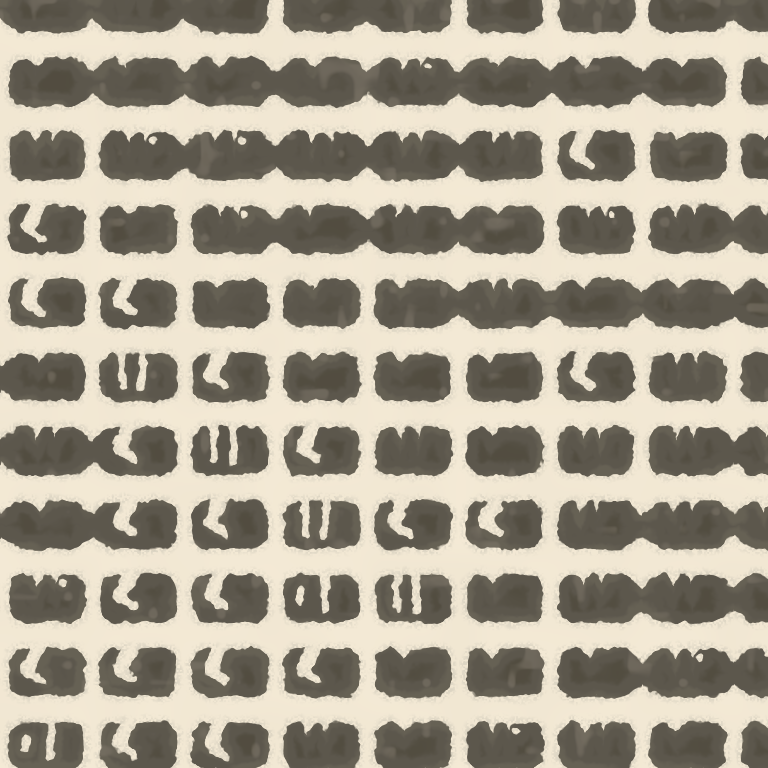
Write a WebGL 2 fragment shader that draws this pattern.

```glsl
#version 300 es
precision highp float;

uniform vec2 u_resolution;
out vec4 fragColor;

float hash(vec2 p) {
  vec3 q = fract(p.xyx * vec3(0.1031, 0.1030, 0.0973));
  q += dot(q, q.yzx + 33.33);
  return fract((q.x + q.y) * q.z);
}

float noise(vec2 p) {
  vec2 i = floor(p), f = fract(p);
  f = f * f * (3.0 - 2.0 * f);
  return mix(mix(hash(i), hash(i + vec2(1, 0)), f.x),
             mix(hash(i + vec2(0, 1)), hash(i + vec2(1, 1)), f.x), f.y);
}

float smoothMin(float a, float b, float k) {
  float h = max(k - abs(a - b), 0.0) / k;
  return min(a, b) - h * h * k * 0.25;
}

float roundBox(vec2 p, vec2 halfSize, float radius) {
  vec2 q = abs(p) - halfSize + radius;
  return length(max(q, 0.0)) + min(max(q.x, q.y), 0.0) - radius;
}

float capsule(vec2 p, vec2 a, vec2 b, float radius) {
  vec2 ab = b - a;
  float t = clamp(dot(p - a, ab) / dot(ab, ab), 0.0, 1.0);
  return length(p - a - ab * t) - radius;
}

float wedge(vec2 p, vec2 tip, float slope) {
  return (abs(p.x - tip.x) - (p.y - tip.y) * slope) / sqrt(1.0 + slope * slope);
}

// Whether a block runs into its right neighbour
bool linked(float c, float r) {
  bool gap = (abs(c - 5.5) < 1.0 && r > 6.0 && r != 9.0)
          || (c == 7.0 && abs(r - 8.5) < 1.0)
          || (r == 10.0 && c > 0.0 && mod(c, 2.0) == 0.0)
          || c + r == 8.0;
  bool upper = r > 5.0 && c >= 16.0 - 2.0 * r && !gap;
  bool right = c > 5.0 && r > 0.0 && r < 5.0 && c - r > 2.0;
  bool left = c < 1.0 && abs(r - 4.0) < 1.5 && c + r < 5.0;
  return upper || right || left;
}

// Whether a block is carved deeply
bool hollow(float c, float r) {
  return (c > 0.0 && c < 5.45 - 1.05 * abs(r - 2.6))
      || (c == 0.0 && abs(r - 3.5) > 2.0 && r < 8.0)
      || (c == 6.0 && r > 2.0 && mod(r, 3.0) == 2.0);
}

// Cut-out of one block
float carving(vec2 p, float c, float r) {
  float seed = hash(vec2(c, r) + 17.0);
  float shift = hash(vec2(r, c) + 41.0) - 0.5;
  if (hollow(c, r)) {
    float slit = capsule(p, vec2(0.5, 3.6), vec2(0.4, -1.4), 0.5);
    if ((c == 3.0 && mod(r, 3.0) == 2.0) || c + r == 0.0) {
      return min(slit, capsule(p, vec2(-2.7, 1.0), vec2(-2.9, -0.2), 0.55));
    }
    if (c > 0.0 && c + r == 6.0) {
      return min(slit, capsule(p, vec2(-2.2, 3.6), vec2(-2.0, -1.2), 0.5));
    }
    float mouth = capsule(p, vec2(-1.0 + 0.5 * shift, 3.6), vec2(-2.4, 0.5), 0.95);
    float tongue = capsule(p, vec2(-2.6, 0.2), vec2(-0.7, -1.1 + 0.4 * shift), 0.55);
    return smoothMin(mouth, tongue, 0.5);
  }
  float cut = wedge(p, vec2(-1.3 + shift, 1.9), 0.95);
  if (seed > 0.5) {
    cut = min(wedge(p, vec2(-1.6 + shift, 1.7), 0.5), wedge(p, vec2(0.7 + shift, 1.9), 0.45));
  }
  if (seed > 0.82) cut = min(cut, length(p - vec2(1.6 + shift, 2.0)) - 0.5);
  return cut;
}

void main() {
  float side = min(u_resolution.x, u_resolution.y);
  vec2 p = gl_FragCoord.xy * 100.0 / side;

  // Ragged edges
  vec2 warp = vec2(noise(p * 1.1), noise(p * 1.1 + 57.0)) - 0.5;
  warp += 0.45 * (vec2(noise(p * 2.6 + 9.0), noise(p * 2.6 + 83.0)) - 0.5);

  // Grid of blocks
  vec2 pitch = vec2(11.92, 9.61);
  vec2 grid = (p - vec2(6.12, 2.86)) / pitch;
  vec2 cell = floor(grid + 0.5);
  vec2 local = (grid - cell) * pitch + 0.5 * warp;

  float d = roundBox(local, vec2(4.95, 3.13), 2.0);
  bool joined = linked(cell.x - (local.x < 0.0 ? 1.0 : 0.0), cell.y);
  if (joined) d = smoothMin(d, abs(local.y + 0.1) - 1.2, 2.4);
  d = -smoothMin(-d, carving(local, cell.x, cell.y), 0.4);

  // Paper with a speckled halo
  float speckle = noise(p * 4.5);
  float halo = 1.0 - smoothstep(0.1, 1.1, d);
  vec3 paper = mix(vec3(0.95, 0.91, 0.83), vec3(0.87, 0.84, 0.77),
                   halo * smoothstep(0.25, 0.75, speckle));
  paper -= 0.012 * (noise(p * 0.2) - 0.5);

  // Ink, darker in its core, with worn smudges
  float core = smoothstep(0.1, 2.6, -d) + 0.7 * (noise(p * 0.28 + 5.0) - 0.5);
  vec3 ink = mix(vec3(0.40, 0.38, 0.33), vec3(0.36, 0.34, 0.30), smoothstep(-0.1, 0.25, core));
  ink = mix(ink, vec3(0.32, 0.30, 0.25), smoothstep(0.6, 1.1, core));
  ink = mix(ink, vec3(0.48, 0.45, 0.40), 0.6 * smoothstep(0.8, 0.95, noise(p * 0.45 + 31.0)));

  float aa = 75.0 / side;
  fragColor = vec4(mix(ink, paper, smoothstep(-aa, aa, d)), 1.0);
}
```
